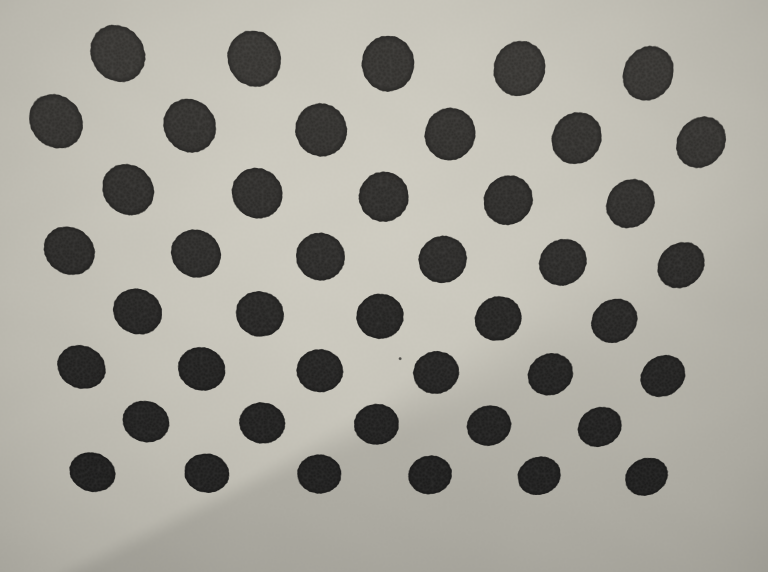
Give the GLSL for this pattern, as a Shadertoy shader.

```glsl
#define ROWS 8.0
#define LAST_COLUMN 10.0
#define DOT_RADIUS 0.395
#define EDGE_WOBBLE 0.016
#define PAPER vec3(0.808, 0.798, 0.756)
#define INK_TOP vec3(0.232, 0.226, 0.215)
#define INK_BOTTOM vec3(0.140, 0.139, 0.137)
#define INK_MOTTLE 0.075
#define VIGNETTE 0.38
#define SHADOW_DEPTH 0.10
#define GRAIN_CELLS 240.0

// Columns carry the grid axes and its origin into the tilted view
const mat3 GRID_TO_VIEW = mat3(
    0.08827, 0.00483, 0.00469,
    0.01131, 0.12545, 0.02815,
    0.06161, 0.08710, 0.97186);

vec2 hash2(vec2 p) {
    vec3 q = fract(p.xyx * vec3(0.1031, 0.1030, 0.0973));
    q += dot(q, q.yzx + 33.33);
    return fract((q.xx + q.yz) * q.zy);
}

// Distance to the nearest jittered cell point
float cellular(vec2 p) {
    vec2 cell = floor(p);
    float nearest = 2.0;
    for (int y = -1; y <= 1; y++)
        for (int x = -1; x <= 1; x++) {
            vec2 neighbour = cell + vec2(x, y);
            nearest = min(nearest, length(neighbour + hash2(neighbour) - p));
        }
    return nearest;
}

// Broad light falloff with a soft diagonal cast shadow
float lighting(vec2 view) {
    vec2 offset = (view - vec2(0.47, 0.35)) * vec2(1.0, 0.8);
    float light = 1.0 - VIGNETTE * dot(offset, offset);
    float border = 0.871 - 0.667 * (view.x - 0.286);
    float softness = mix(0.025, 0.14, smoothstep(0.3, 0.9, view.x));
    float shadow = smoothstep(-softness, softness, view.y - border);
    shadow *= 1.0 - 0.7 * smoothstep(0.5, 1.0, view.x);
    return light * (1.0 - SHADOW_DEPTH * shadow);
}

// Staggered lattice: odd columns on even rows, even columns on odd rows
vec2 nearestDot(vec2 grid) {
    float row = clamp(round(grid.y), 0.0, ROWS - 1.0);
    float stagger = 1.0 - mod(row, 2.0);
    float column = 2.0 * round((grid.x - stagger) * 0.5) + stagger;
    return vec2(clamp(column, stagger, LAST_COLUMN - stagger), row);
}

void mainImage(out vec4 fragColor, in vec2 fragCoord) {
    vec2 view = fragCoord / iResolution.xy;
    view.y = 1.0 - view.y;
    vec2 square = view * vec2(1.0, iResolution.y / iResolution.x);

    vec3 projected = inverse(GRID_TO_VIEW) * vec3(view, 1.0);
    vec2 grid = projected.xy / projected.z;
    float blur = 0.75 * max(fwidth(grid.x), fwidth(grid.y));
    float grain = cellular(square * GRAIN_CELLS) - 0.5;

    // Paper with faint unevenness
    float waves = sin(square.x * 31.0 + 2.0 * sin(square.y * 23.0))
                * sin(square.y * 37.0 + sin(square.x * 19.0));
    vec3 color = PAPER * lighting(view) * (1.0 + 0.004 * waves + 0.008 * grain);

    // One stray speck
    float speck = length((view - vec2(0.521, 0.627)) * vec2(1.0, 0.75));
    color *= 1.0 - 0.6 * (1.0 - smoothstep(0.0008, 0.0028, speck));

    // Printed dots: rough outline, dark rim, mottled centre
    vec2 id = nearestDot(grid);
    float roughness = cellular(grid * 13.0) - 0.5;
    float edge = length(grid - id) - DOT_RADIUS + EDGE_WOBBLE * roughness;
    float centre = smoothstep(0.0, 0.09, -edge);
    float weave = sin(grid.x * 75.0) * sin(grid.y * 69.0);
    vec3 ink = mix(INK_TOP, INK_BOTTOM, smoothstep(0.05, 0.85, view.y));
    ink *= 0.97 + 0.06 * hash2(id + 7.0).x;
    ink *= mix(0.8, 1.03, centre);
    ink += centre * INK_MOTTLE * (0.7 * grain + 0.08 * weave);
    color = mix(color, ink, 1.0 - smoothstep(-blur, blur, edge));

    fragColor = vec4(clamp(color, 0.0, 1.0), 1.0);
}
```
